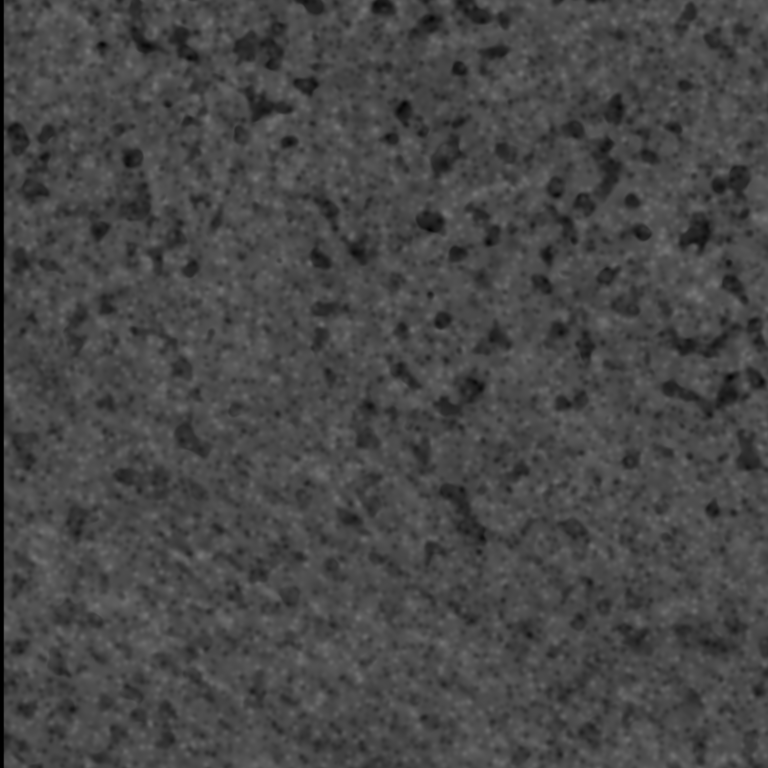
Reproduce this texture procedurally as a WebGL 1 fragment shader.

```glsl
precision highp float;

uniform vec2 u_resolution;

const float BASE_GRAY = 0.298;
const float BORDER_WIDTH = 0.005;
const vec2 STREAK_DIR = vec2(0.82, -0.57);

vec3 hash3(vec2 cell, float seed) {
  vec3 h = vec3(dot(cell, vec2(127.1, 311.7)),
                dot(cell, vec2(269.5, 183.3)),
                dot(cell, vec2(419.2, 371.9)));
  return fract(sin(h + seed * 17.3) * 43758.545);
}

// Cellular noise: one soft light or dark spot per cell, centred on zero
float spots(vec2 p, float seed) {
  vec2 cell = floor(p);
  float sum = 0.0;
  for (int y = -1; y <= 1; y++) {
    for (int x = -1; x <= 1; x++) {
      vec2 neighbour = cell + vec2(float(x), float(y));
      vec3 rnd = hash3(neighbour, seed);
      vec2 d = p - neighbour - rnd.xy;
      sum += (rnd.z * 2.0 - 1.0) * exp(-5.0 * dot(d, d));
    }
  }
  return sum;
}

// Coordinates along and across a direction, for stretched spots
vec2 alignTo(vec2 p, vec2 dir) {
  return vec2(dot(p, dir), dot(p, vec2(-dir.y, dir.x)));
}

// Dark hollows with ragged outlines
float pits(vec2 p, float scale, float raggedness) {
  float shape = spots(p * scale, 1.0) + raggedness * spots(p * scale * 2.1, 2.0);
  return smoothstep(0.06, 0.68, shape);
}

float borderMask(float x, float width, float pixel) {
  return smoothstep(width - pixel, width + pixel, x);
}

void main() {
  vec2 uv = gl_FragCoord.xy / u_resolution;
  vec2 slanted = alignTo(uv, STREAK_DIR);

  // Rough and pitted towards the top right, brushed towards the bottom left
  float rough = smoothstep(0.3, 0.95, uv.y + 0.35 * uv.x);

  float clouds = spots(uv * 7.0, 3.0);
  float lumps = spots(uv * 52.0, 4.0);
  float streaks = spots(slanted * vec2(34.0, 80.0), 5.0);
  float grain = spots(uv * 105.0, 6.0);

  float gray = BASE_GRAY;
  gray -= mix(0.08, 0.145, rough) * pits(uv, 34.0, 0.5);
  gray += 0.025 * clouds;
  gray += mix(0.025, 0.07, rough) * lumps;
  gray += mix(0.07, 0.02, rough) * streaks;
  gray += 0.085 * grain;

  // Thin black strip down the left side
  gray *= borderMask(uv.x, BORDER_WIDTH, 1.0 / u_resolution.x);
  gl_FragColor = vec4(vec3(clamp(gray, 0.0, 1.0)), 1.0);
}
```
